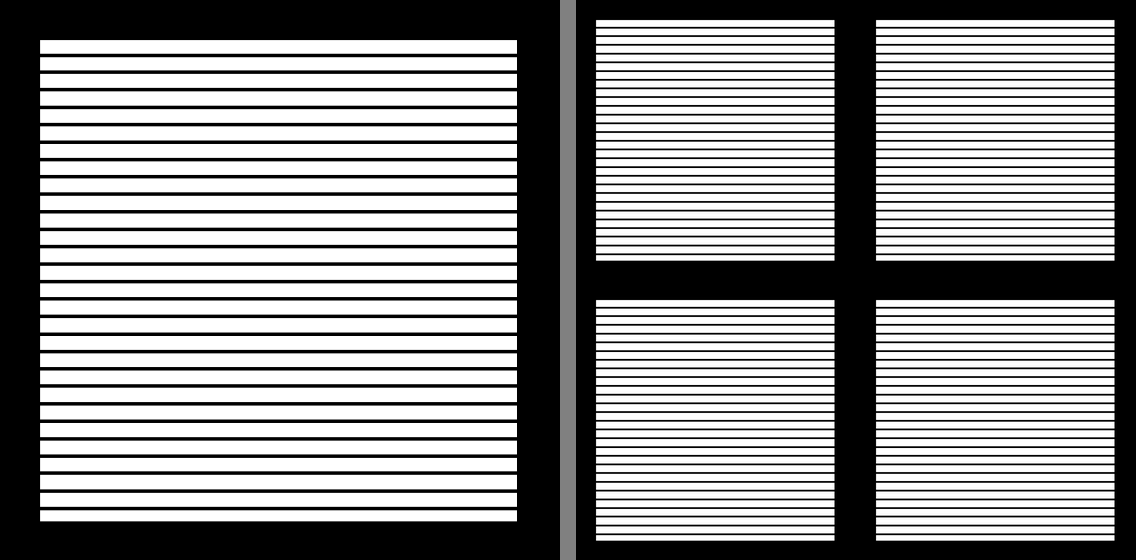
Left: one tile. Right: repeated 2 by 2.
Write a Shadertoy shader that draws this pattern.

```glsl
// A white panel in a black frame, crossed by 27 thin black rules into 28 bars.
// The panel is a box distance; the rules repeat by rounding to the nearest one,
// each shifted slightly by a hash. The black frame wraps without a seam.

#define PANEL_MIN vec2(0.0716, 0.0690)
#define PANEL_MAX vec2(0.9232, 0.9284)
#define RULE_COUNT 27.0
#define FIRST_RULE 0.0924
#define LAST_RULE 0.9017
#define RULE_WIDTH 0.0062
#define RULE_JITTER 0.0008
#define INK vec3(0.0)
#define PAPER vec3(1.0)

float hash(float n) {
    return fract(sin(n * 127.1 + 3.7) * 437.585);
}

// Share of a pixel that lies inside a signed distance
float coverage(float dist, float pixel) {
    return clamp(0.5 - dist / pixel, 0.0, 1.0);
}

float panelMask(vec2 uv, vec2 pixel) {
    vec2 center = 0.5 * (PANEL_MIN + PANEL_MAX);
    vec2 halfSize = 0.5 * (PANEL_MAX - PANEL_MIN);
    vec2 d = abs(uv - center) - halfSize;
    return coverage(d.x, pixel.x) * coverage(d.y, pixel.y);
}

float ruleMask(float y, float pixel) {
    float pitch = (LAST_RULE - FIRST_RULE) / (RULE_COUNT - 1.0);
    float index = clamp(round((y - FIRST_RULE) / pitch), 0.0, RULE_COUNT - 1.0);
    // Slightly uneven spacing
    float shift = RULE_JITTER * (2.0 * hash(index) - 1.0);
    float center = FIRST_RULE + index * pitch + shift;
    return coverage(abs(y - center) - 0.5 * RULE_WIDTH, pixel);
}

void mainImage(out vec4 fragColor, in vec2 fragCoord) {
    vec2 pixel = 1.0 / iResolution.xy;
    vec2 uv = fract(fragCoord * pixel);
    float paper = panelMask(uv, pixel) * (1.0 - ruleMask(uv.y, pixel.y));
    fragColor = vec4(mix(INK, PAPER, paper), 1.0);
}
```
